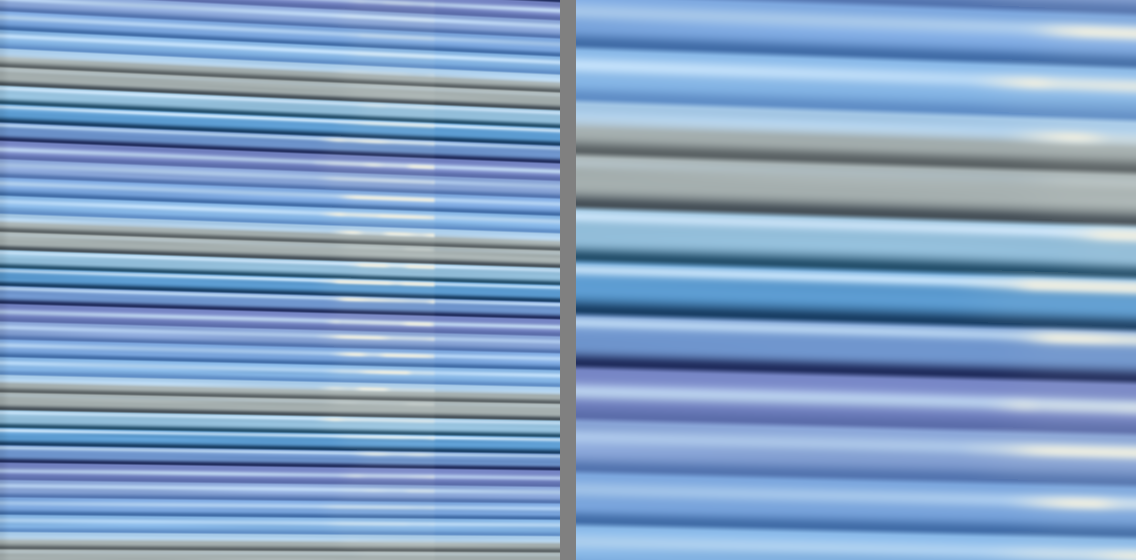
Left, the full canvas; right, a detail of the centre.
Write a WebGL 2 fragment shader that draws this texture.

```glsl
#version 300 es
precision highp float;

uniform vec2 u_resolution;
out vec4 fragColor;

const int SLATS = 9;                               // slats in one repeat
const vec3 PHASE_LEFT = vec3(-0.391, 3.318, 0.151);  // repeats down the left side
const vec3 PHASE_RIGHT = vec3(-0.561, 3.414, 0.207); // repeats down the right side
const float SHADOW_START = 0.57;
const float SHADOW_END = 0.15;
const float GRAIN = 0.055;
const vec2 GLINT_X = vec2(0.585, 0.776);
const vec3 GRAY = vec3(0.65, 0.69, 0.69);
const vec3 SHINE = vec3(0.80, 0.90, 0.98);
const vec3 GLINT = vec3(0.93, 0.93, 0.88);

const vec3 BODY[SLATS] = vec3[SLATS](
  GRAY,
  vec3(0.58, 0.75, 0.86), vec3(0.36, 0.61, 0.82),
  vec3(0.43, 0.58, 0.80), vec3(0.45, 0.51, 0.76),
  vec3(0.53, 0.64, 0.84), vec3(0.48, 0.65, 0.87),
  vec3(0.51, 0.70, 0.89), vec3(0.65, 0.79, 0.91));

// Shadow at the lower edge of each slat
const vec3 SHADOW[SLATS] = vec3[SLATS](
  vec3(0.28, 0.32, 0.35),
  vec3(0.15, 0.32, 0.43), vec3(0.10, 0.25, 0.40),
  vec3(0.13, 0.18, 0.37), vec3(0.36, 0.43, 0.67),
  vec3(0.33, 0.46, 0.69), vec3(0.26, 0.43, 0.66),
  vec3(0.38, 0.56, 0.78), vec3(0.36, 0.39, 0.40));

const float SHINE_AMOUNT[SLATS] = float[SLATS](
  0.18, 0.85, 0.85, 0.65, 0.75, 0.60, 0.60, 0.70, 0.45);

float hash(vec2 p) {
  vec3 q = fract(vec3(p.xyx) * 0.1031);
  q += dot(q, q.yzx + 33.33);
  return fract((q.x + q.y) * q.z);
}

float noise(vec2 p) {
  vec2 cell = floor(p);
  vec2 f = fract(p);
  f = f * f * (3.0 - 2.0 * f);
  float low = mix(hash(cell), hash(cell + vec2(1.0, 0.0)), f.x);
  float high = mix(hash(cell + vec2(0.0, 1.0)), hash(cell + vec2(1.0)), f.x);
  return mix(low, high, f.y);
}

float ridge(float x, float center, float width) {
  float d = (x - center) / width;
  return exp(-d * d);
}

// Slat coordinate, with a slant that flattens towards the bottom
float slatPosition(vec2 uv) {
  float down = 1.0 - uv.y;
  vec3 phase = mix(PHASE_LEFT, PHASE_RIGHT, uv.x);
  return float(SLATS) * dot(phase, vec3(1.0, down, down * down));
}

void main() {
  vec2 uv = gl_FragCoord.xy / u_resolution;
  float position = slatPosition(uv);
  float pixel = fwidth(position);
  float row = floor(position);
  float s = position - row;
  int slat = int(mod(row + 0.5, float(SLATS)));
  int above = (slat + SLATS - 1) % SLATS;

  // Body: the last slat fades from pale blue into the gray band
  vec3 color = BODY[slat];
  if (slat == SLATS - 1) color = mix(color, GRAY, smoothstep(0.30, 0.62, s));

  // Highlight: crisp on the upper slats, broader and lower on the others
  float soft = slat > 3 ? 1.0 : 0.0;
  float center = mix(0.23, slat == 4 ? 0.54 : 0.40, soft);
  float shine = ridge(s, center, mix(0.12, 0.16, soft));
  float streak = noise(vec2(uv.x * 3.0, row * 7.0));
  color = mix(color, SHINE, shine * SHINE_AMOUNT[slat] * (0.75 + 0.4 * streak));

  // Long fine streaks along the slats
  float grain = noise(vec2(uv.x * 4.0, position * 5.0 + 80.0)) - 0.5;
  color += GRAIN * grain;

  // Shadows gather slowly above an edge and end sharply below it
  float gather = smoothstep(SHADOW_START, 1.0, s);
  float ending = 1.0 - smoothstep(0.0, max(SHADOW_END, pixel), s);
  color = mix(color, SHADOW[slat], gather * gather);
  color = mix(color, SHADOW[above], ending);

  // Warm reflection patch with a ragged left side and a straight right side
  float ragged = GLINT_X.x + 0.07 * (noise(vec2(row * 3.0, 9.0)) - 0.3);
  float patchX = smoothstep(ragged - 0.015, ragged + 0.035, uv.x)
               * (1.0 - smoothstep(GLINT_X.y - 0.004, GLINT_X.y + 0.004, uv.x));
  float patchY = smoothstep(0.05, 0.32, uv.y) * (1.0 - smoothstep(0.70, 0.83, uv.y));
  float broken = smoothstep(0.15, 0.65, noise(vec2(uv.x * 24.0, row * 5.0 + 31.0)));
  float glint = ridge(s, center + 0.03, 0.13) * mix(0.35, 1.0, broken);
  float amount = slat == 0 ? 0.25 : 0.85;
  color = mix(color, GLINT, patchX * (0.05 + glint * amount * mix(0.2, 1.0, patchY)));

  // Slight shade along the left border
  color *= mix(0.93, 1.0, smoothstep(0.0, 0.02, uv.x));
  fragColor = vec4(clamp(color, 0.0, 1.0), 1.0);
}
```
